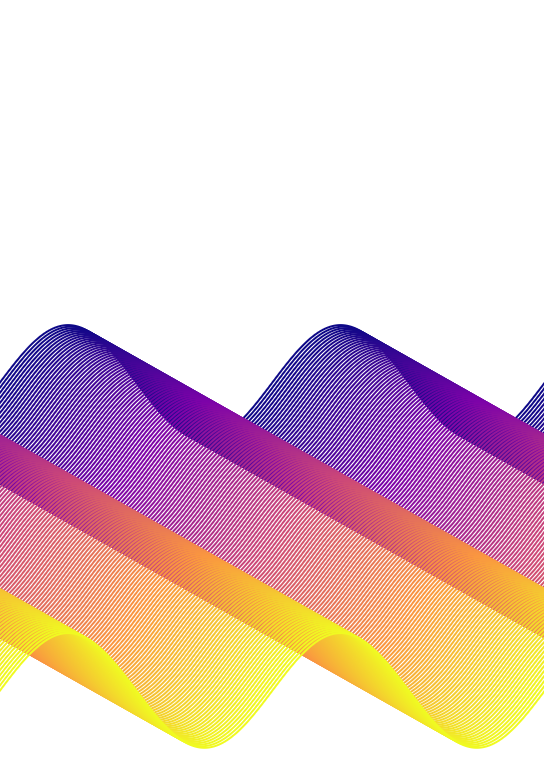
This background is drawn by a Shadertoy shader. Its source:

```glsl
// A ribbon of fine sine lines on white, sliding down to the right.
// Each line is the same wave shifted a little further, tinted from indigo
// through magenta to yellow; later lines are painted over earlier ones.

const float TAU = 6.2831853;
const int LINES = 200;

// Five evenly spaced colour stops, blended linearly.
vec3 ribbonColor(float t) {
    vec3 c = mix(vec3(0.05, 0.03, 0.53), vec3(0.49, 0.01, 0.66), clamp(t * 4.0, 0.0, 1.0));
    c = mix(c, vec3(0.80, 0.28, 0.47), clamp(t * 4.0 - 1.0, 0.0, 1.0));
    c = mix(c, vec3(0.98, 0.59, 0.25), clamp(t * 4.0 - 2.0, 0.0, 1.0));
    return mix(c, vec3(0.94, 0.98, 0.13), clamp(t * 4.0 - 3.0, 0.0, 1.0));
}

// Approximate distance to the wave at ribbon position t.
float waveDistance(vec2 p, float t) {
    float amplitude = 0.0747;
    float frequency = TAU / 0.3541;
    float phase = (p.x - 0.0885 - 0.7083 * t) * frequency;
    float height = 0.502 - 0.401 * t + amplitude * cos(phase);
    float slope = amplitude * frequency * sin(phase);
    return abs(p.y - height) / sqrt(1.0 + slope * slope);
}

void mainImage(out vec4 fragColor, in vec2 fragCoord) {
    // Canvas heights, with the width held at its 362:512 share.
    vec2 p = fragCoord / iResolution.xy * vec2(362.0 / 512.0, 1.0);
    float pixel = 1.0 / iResolution.y;
    vec3 color = vec3(1.0);

    // Paint the lines from back to front, skipping the empty sky.
    if (p.y < 0.59) {
        for (int i = 0; i <= LINES; i++) {
            float t = float(i) / float(LINES);
            float edge = waveDistance(p, t) - 0.0013;
            float coverage = clamp(0.5 - edge / pixel, 0.0, 1.0);
            color = mix(color, ribbonColor(t), coverage);
        }
    }
    fragColor = vec4(color, 1.0);
}
```
